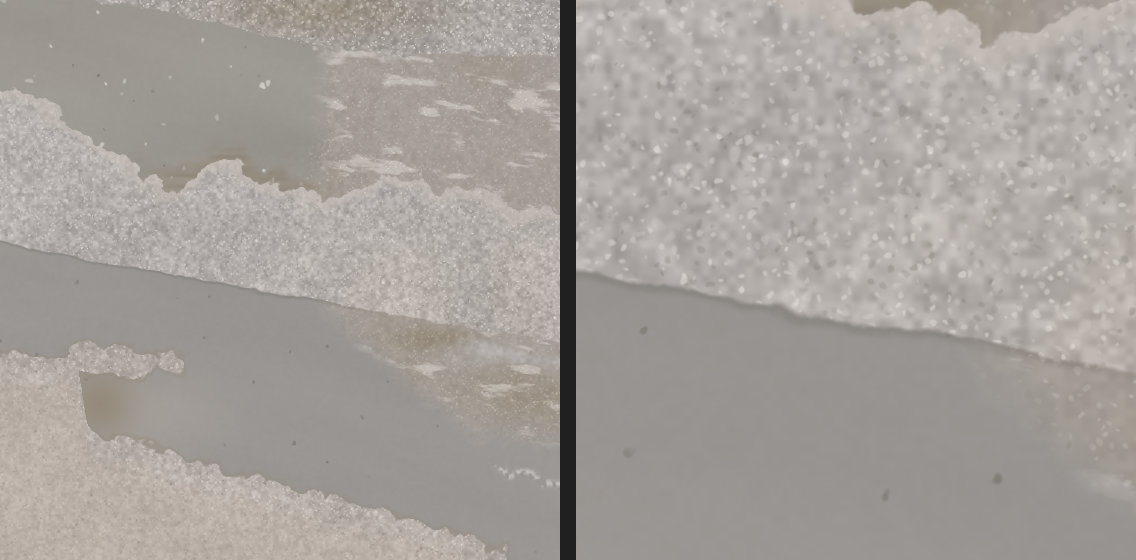
Left, the full canvas; right, a detail of the centre.
A Shadertoy shader for this texture:

```glsl
#define WATER vec3(0.612, 0.597, 0.575)
#define DEEP vec3(0.598, 0.585, 0.572)
#define GRAVEL vec3(0.692, 0.672, 0.660)
#define SAND vec3(0.725, 0.682, 0.645)
#define WET vec3(0.595, 0.575, 0.555)
#define SILT vec3(0.575, 0.530, 0.460)
#define GLINT vec3(0.900, 0.880, 0.860)
#define SHADOW vec3(0.430, 0.410, 0.380)
#define ROUGHNESS 0.042
#define GRAIN 190.0

float hash(vec2 p) {
    vec3 a = fract(vec3(p.xyx) * 0.1031);
    a += dot(a, a.yzx + 33.33);
    return fract((a.x + a.y) * a.z);
}

float noise(vec2 p) {
    vec2 i = floor(p), f = fract(p);
    f = f * f * (3.0 - 2.0 * f);
    return mix(mix(hash(i), hash(i + vec2(1, 0)), f.x),
               mix(hash(i + vec2(0, 1)), hash(i + vec2(1, 1)), f.x), f.y);
}

// Layered noise centred on zero
float fbm(vec2 p) {
    float sum = 0.0, amp = 0.5;
    for (int i = 0; i < 5; i++) {
        sum += amp * (noise(p) - 0.5);
        p = mat2(1.6, 1.2, -1.2, 1.6) * p + 7.3;
        amp *= 0.5;
    }
    return sum;
}

// Scattered stones, one jittered blob in some of the cells
float stones(vec2 p, float scale, float amount) {
    p = mat2(0.83, 0.56, -0.56, 0.83) * p * scale + 40.0;
    p += 0.5 * vec2(noise(p * 1.3), noise(p * 1.3 + 19.0));
    vec2 id = floor(p);
    vec2 jitter = vec2(hash(id + 3.1), hash(id + 8.7)) - 0.5;
    float radius = mix(0.14, 0.36, hash(id + 15.3));
    float d = length(fract(p) - 0.5 - 0.4 * jitter);
    float shown = step(hash(id + 27.9), amount) * mix(0.4, 1.0, hash(id + 51.0));
    return shown * (1.0 - smoothstep(radius - 0.14, radius + 0.14, d));
}

float cover(float d) { return smoothstep(-0.0018, 0.0018, d); }
float bump(float x, float centre, float width) {
    x = (x - centre) / width;
    return exp(-x * x);
}
float patchAt(vec2 p, vec2 centre, vec2 size) {
    p = (p - centre) / size;
    return exp(-dot(p, p));
}

void mainImage(out vec4 fragColor, in vec2 fragCoord) {
    vec2 p = fragCoord / iResolution.xy;
    p.y = 1.0 - p.y;
    float x = p.x, y = p.y;
    float rough = ROUGHNESS * fbm(p * 32.0);
    float broad = fbm(p * 7.0);
    float fine = noise(p * GRAIN) - 0.5 + 0.6 * (noise(p * GRAIN * 0.5 + 9.0) - 0.5);
    float small = stones(p, 165.0, 0.34);
    float medium = stones(p, 95.0, 0.20);
    float dark = stones(p + 0.37, 150.0, 0.20);

    // Signed distances, positive inside each deposit
    float topBar = 0.105 * smoothstep(0.08, 0.75, x) - 0.006 - y + 0.5 * rough;
    float crest = 0.165 + 0.165 * smoothstep(0.0, 0.33, x) + 0.05 * smoothstep(0.8, 0.98, x)
        - 0.045 * bump(x, 0.41, 0.05) + 0.038 * bump(x, 0.59, 0.045)
        - 0.010 * bump(x, 0.73, 0.05) + 0.012 * bump(x, 0.78, 0.012);
    float upper = y - crest + 1.3 * rough + 0.05 * fbm(p * 13.0);
    float lower = 0.43 + 0.2 * x - 0.02 * x * x - y + 0.35 * rough;
    float midBar = min(upper, lower);
    float fan = y - 0.25 + 0.2 * (x - 0.57) + 0.6 * rough;
    float shore = 0.635 + 0.135 * smoothstep(0.13, 0.165, x) + 0.28 * max(x - 0.16, 0.0);
    float bank = y - shore + rough;
    vec2 spitPos = (p - vec2(0.20, 0.645 + 0.08 * (x - 0.20))) / vec2(0.105, 0.024);
    bank = max(bank, (1.0 - length(spitPos)) * 0.022 + 1.1 * rough);
    bank = min(bank, (0.88 - x) * 0.5 + rough);
    float shallow = min(min(0.55 + 0.85 * (x - 0.57), 0.785 + 0.06 * (x - 0.85)) - y, x - 0.57);

    // Smooth silty water with faint flow bands
    vec3 col = mix(WATER, DEEP, smoothstep(0.36, 0.50, y));
    float flow = fbm(vec2(x * 2.0 + y, (y - 0.3 * x) * 11.0));
    col += 0.035 * flow + 0.008 * fine;
    col -= 0.022 * bump(y, 0.27, 0.05) * smoothstep(0.1, 0.3, x);
    col = mix(col, SILT, 0.12 * patchAt(p, vec2(0.1, 0.08), vec2(0.25, 0.07)));
    col = mix(col, SAND, 0.30 * patchAt(p, vec2(0.27, 0.74), vec2(0.13, 0.07)));
    col = mix(col, SILT, 0.85 * patchAt(p, vec2(0.18, 0.72), vec2(0.055, 0.055)));
    float strays = stones(p, 70.0, 0.018) * smoothstep(0.42, 0.30, y);
    col = mix(col, GLINT, 0.75 * strays);
    col = mix(col, SHADOW, 0.55 * stones(p + 0.7, 105.0, 0.009));

    // Wet fan sprinkled with pale stones
    float fanMask = smoothstep(-0.012, 0.02, fan) * smoothstep(0.52, 0.62, x) * step(y, 0.45);
    vec3 fanCol = WET + 0.07 * fine + 0.04 * broad;
    fanCol = mix(fanCol, SILT, 0.6 * smoothstep(0.28, 0.37, y));
    fanCol = mix(fanCol, GLINT, 0.85 * max(small * 0.65, medium));
    col = mix(col, fanCol, fanMask);
    float pool = bump(upper, -0.008, 0.018) * smoothstep(0.2, 0.35, x);
    col = mix(col, SILT + 0.10 * (noise(vec2(x * 12.0, y * 150.0)) - 0.5), 0.6 * pool);

    // Shallow silt beds with broken pale streaks
    float silted = clamp(patchAt(p, vec2(0.79, 0.605), vec2(0.07, 0.022))
        + 0.6 * patchAt(p, vec2(0.94, 0.70), vec2(0.12, 0.06)) + broad * 0.7, 0.0, 1.0);
    vec3 bedCol = mix(mix(WET, SAND, 0.4), SILT, silted) + 0.045 * fine;
    float streak = smoothstep(0.10, 0.24, fbm(vec2(x * 17.0, (y - 0.12 * x) * 55.0)));
    bedCol = mix(bedCol, GLINT, 0.45 * streak + 0.3 * small);
    float ridge = bump(y + 0.9 * rough, 0.60 + 0.16 * (x - 0.68), 0.018) * smoothstep(0.75, 0.88, x);
    bedCol = mix(bedCol, GRAVEL + 0.08 * fine, ridge);
    col = mix(col, bedCol, smoothstep(-0.025, 0.04, shallow + rough));
    float riffle = bump(y + rough, 0.835 + 0.25 * (x - 0.89), 0.008) * smoothstep(0.87, 0.90, x);
    col = mix(col, GLINT, 0.5 * riffle * smoothstep(-0.3, 0.3, fine));

    // Dry gravel bars
    vec3 gravelCol = mix(GRAVEL, SAND, 0.45 * smoothstep(0.3, 1.1, x + broad) * smoothstep(0.3, 0.55, y));
    gravelCol += 0.11 * fine + 0.10 * broad;
    gravelCol = mix(gravelCol, SHADOW, 0.28 * dark);
    gravelCol = mix(gravelCol, GLINT, 0.55 * small + 0.35 * medium);
    vec3 topCol = mix(gravelCol - 0.035, SILT + 0.12 * fine, 0.65 * patchAt(p, vec2(0.58, 0.02), vec2(0.20, 0.045)));
    topCol = mix(topCol, GLINT, 0.4 * max(small, medium));
    col = mix(col, topCol, cover(topBar));
    vec3 midCol = mix(gravelCol, mix(SAND, GLINT, 0.3), 0.6 * bump(upper, 0.005, 0.014));
    col = mix(col, SHADOW, 0.30 * bump(lower, -0.002, 0.003) * smoothstep(0.7, 0.6, x));
    col = mix(col, midCol, cover(midBar));

    // Sandy bank with a stony rim
    vec3 bankCol = SAND + 0.065 * fine + 0.08 * broad;
    float rim = bump(bank, 0.0, 0.055);
    bankCol = mix(bankCol, gravelCol - 0.01, 0.7 * rim);
    bankCol = mix(bankCol, SHADOW, 0.22 * dark);
    bankCol = mix(bankCol, GLINT, 0.25 * small + 0.5 * rim * stones(p, 48.0, 0.25));
    col = mix(col, SILT, 0.35 * bump(bank, -0.002, 0.005));
    col = mix(col, bankCol, cover(bank));

    fragColor = vec4(clamp(col, 0.0, 1.0), 1.0);
}
```
